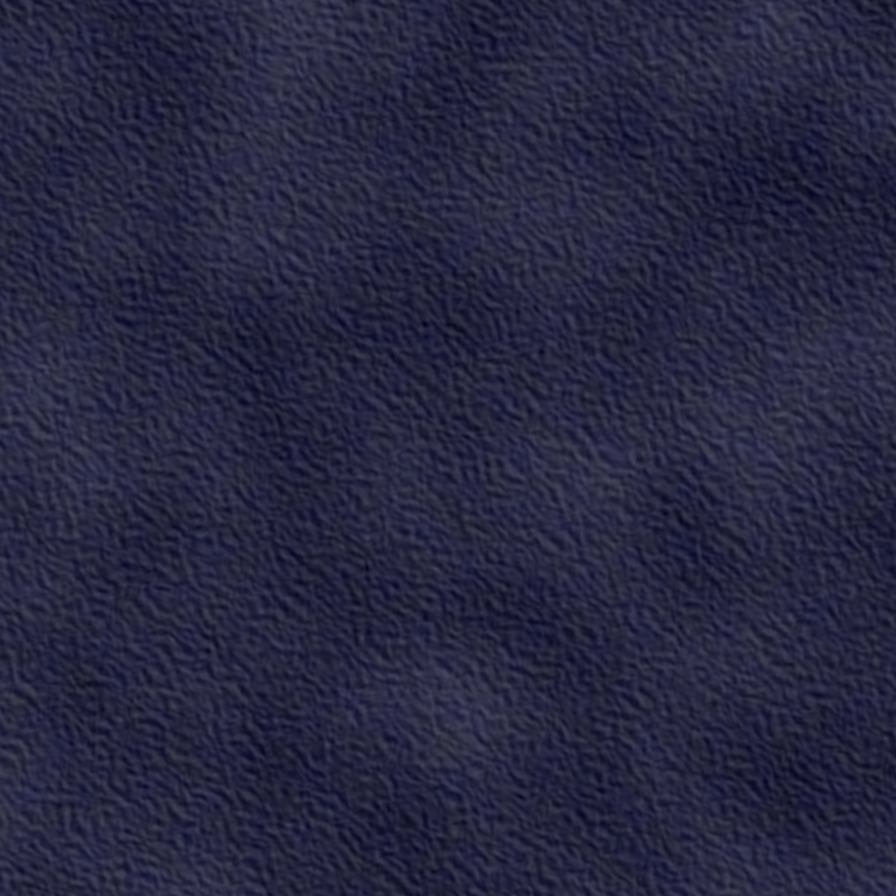
Write a three.js fragment shader that draws this texture.

```glsl
#define BASE_COLOR vec3(0.149, 0.151, 0.251)
#define CLOUD_SCALE 5.0
#define CLOUD_CONTRAST 0.071
#define GRAIN_SCALE vec2(82.0, 113.0)
#define GRAIN_CONTRAST 0.103
#define GRAIN_ANGLE -0.72
#define EMBOSS_STEP 0.3
#define WARP_SCALE 26.0
#define WARP_AMOUNT 0.6
#define TINT_SCALE 30.0
#define TINT_AMOUNT 0.03

varying vec2 vUv;

// Random unit gradient for a lattice cell
vec2 cellGradient(vec2 cell) {
  vec3 h = fract(vec3(cell.xyx) * vec3(0.1031, 0.1030, 0.0973));
  h += dot(h, h.yzx + 33.33);
  float angle = 6.28318 * fract((h.x + h.y) * h.z);
  return vec2(cos(angle), sin(angle));
}

float gradientNoise(vec2 p) {
  vec2 cell = floor(p);
  vec2 f = p - cell;
  vec2 blend = f * f * f * (f * (f * 6.0 - 15.0) + 10.0);
  vec2 right = vec2(1.0, 0.0);
  vec2 up = vec2(0.0, 1.0);
  float bottom = mix(dot(cellGradient(cell), f),
                     dot(cellGradient(cell + right), f - right), blend.x);
  float top = mix(dot(cellGradient(cell + up), f - up),
                  dot(cellGradient(cell + 1.0), f - 1.0), blend.x);
  return mix(bottom, top, blend.y);
}

mat2 rotation(float angle) {
  float c = cos(angle);
  float s = sin(angle);
  return mat2(c, -s, s, c);
}

// Broad worn patches
float clouds(vec2 p) {
  float sum = 0.0;
  float weight = 1.0;
  for (int i = 0; i < 3; i++) {
    sum += weight * gradientNoise(p);
    p = rotation(0.6) * p * 2.0 + 17.3;
    weight *= 0.45;
  }
  return sum;
}

// Height of the fine wrinkles
float grainHeight(vec2 p) {
  return gradientNoise(p) + 0.35 * gradientNoise(rotation(0.5) * p * 1.8 + 41.7);
}

// Slope of the wrinkles across their running direction
float emboss(vec2 uv) {
  vec2 warp = vec2(gradientNoise(uv * WARP_SCALE + 5.2),
                   gradientNoise(uv * WARP_SCALE + 61.8));
  vec2 p = rotation(GRAIN_ANGLE) * uv * GRAIN_SCALE + warp * WARP_AMOUNT;
  vec2 offset = vec2(0.0, EMBOSS_STEP);
  return grainHeight(p + offset) - grainHeight(p - offset);
}

void main() {
  float cloud = clouds(rotation(0.35) * vUv * CLOUD_SCALE + 8.4);
  float relief = emboss(vUv);
  float light = cloud * CLOUD_CONTRAST + relief * GRAIN_CONTRAST;

  // Bluer in the furrows, greyer on the ridges
  float tint = gradientNoise(rotation(0.9) * vUv * TINT_SCALE + 23.1) - 0.25 * relief;
  vec3 tintShift = vec3(-0.4, -0.5, 1.0) * tint * TINT_AMOUNT;

  gl_FragColor = vec4(BASE_COLOR + light + tintShift, 1.0);
}
```
